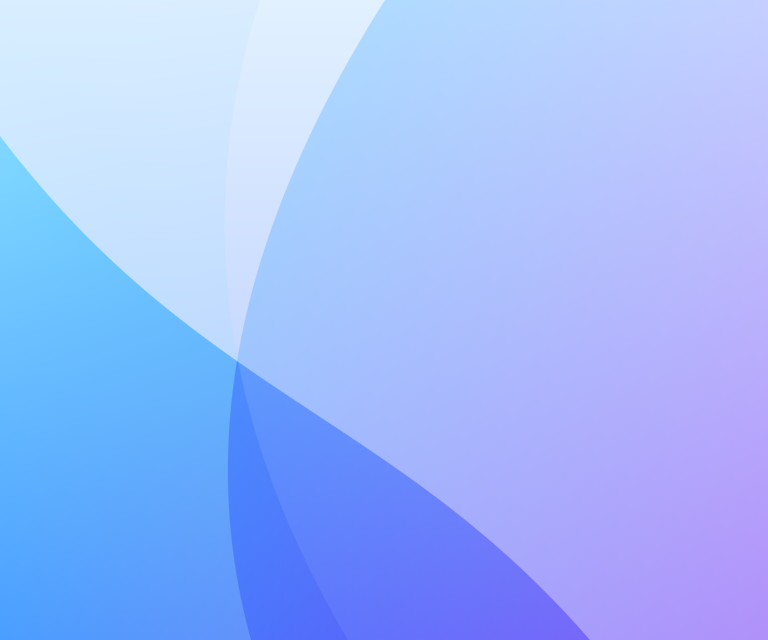
This background is drawn by a WebGL 1 fragment shader. Its source:

```glsl
precision highp float;
// Soft translucent sheets in blue and violet, divided by three sweeping curves
// that meet at one point. Each curve is a cubic in canvas units, and each of
// the five sheets between them is filled with a four-corner colour gradient.

uniform vec2 u_resolution;

// Cubic coefficients, constant term first.
// The wave gives height above the bottom for each x.
const vec4 WAVE = vec4(0.7875, -1.5856, 1.927, -1.559);
// The arcs give x for each depth below the top.
const vec4 OUTER_ARC = vec4(0.5013, -0.5293, 0.304, 0.0509);
const vec4 INNER_ARC = vec4(0.3385, -0.2636, 0.3763, 0.002);
const float EDGE_WIDTH = 1.2; // edge softness in output samples

// Corner colours: top left, top right, bottom left, bottom right.
const vec3 LILAC_TL = vec3(0.61, 0.90, 1.00);
const vec3 LILAC_TR = vec3(0.77, 0.815, 1.00);
const vec3 LILAC_BL = vec3(0.55, 0.75, 1.00);
const vec3 LILAC_BR = vec3(0.69, 0.565, 0.98);

const vec3 CYAN_TL = vec3(0.56, 0.91, 1.00);
const vec3 CYAN_TR = vec3(0.10, 0.82, 1.00);
const vec3 CYAN_BL = vec3(0.29, 0.62, 1.00);
const vec3 CYAN_BR = vec3(0.59, 0.47, 0.95);

const vec3 PALE_TL = vec3(0.85, 0.935, 1.00);
const vec3 PALE_TR = vec3(0.86, 0.92, 1.00);
const vec3 PALE_BL = vec3(0.65, 0.82, 1.00);
const vec3 PALE_BR = vec3(0.67, 0.72, 1.00);

const vec3 SLIVER_TOP = vec3(0.885, 0.945, 1.00);
const vec3 SLIVER_BOTTOM = vec3(0.70, 0.775, 1.00);

const vec3 INDIGO_TOP = vec3(0.31, 0.68, 1.00);
const vec3 INDIGO_BL = vec3(0.19, 0.56, 1.00);
const vec3 INDIGO_BR = vec3(0.52, 0.23, 0.96);

const vec3 AZURE_TOP = vec3(0.42, 0.78, 1.00);
const vec3 AZURE_BL = vec3(0.25, 0.52, 1.00);
const vec3 AZURE_BR = vec3(0.53, 0.37, 0.97);

// Blend of four corner colours; p.y runs downward from the top.
vec3 cornerGradient(vec2 p, vec3 tl, vec3 tr, vec3 bl, vec3 br) {
    return mix(mix(tl, tr, p.x), mix(bl, br, p.x), p.y);
}

// Smooth coverage of the side where value exceeds the cubic at t.
// size holds the output extent along t and along value.
float beyondCurve(float t, float value, vec4 k, vec2 size) {
    float curve = k.x + t * (k.y + t * (k.z + t * k.w));
    float slope = k.y + t * (2.0 * k.z + t * 3.0 * k.w);
    float samples = (value - curve) / length(vec2(slope, 1.0) / size);
    return clamp(0.5 + samples / EDGE_WIDTH, 0.0, 1.0);
}

void main() {
    vec2 uv = gl_FragCoord.xy / u_resolution;
    vec2 p = vec2(uv.x, 1.0 - uv.y);

    // Sides of the three curves
    float aboveWave = beyondCurve(uv.x, uv.y, WAVE, u_resolution);
    float rightOfOuter = beyondCurve(p.y, p.x, OUTER_ARC, u_resolution.yx);
    float rightOfInner = beyondCurve(p.y, p.x, INNER_ARC, u_resolution.yx);

    // Sheet colours
    vec3 lilac = cornerGradient(p, LILAC_TL, LILAC_TR, LILAC_BL, LILAC_BR);
    vec3 cyan = cornerGradient(p, CYAN_TL, CYAN_TR, CYAN_BL, CYAN_BR);
    vec3 pale = cornerGradient(p, PALE_TL, PALE_TR, PALE_BL, PALE_BR);
    vec3 sliver = mix(SLIVER_TOP, SLIVER_BOTTOM, p.y);
    vec3 indigo = cornerGradient(p, INDIGO_TOP, INDIGO_TOP, INDIGO_BL, INDIGO_BR);
    vec3 azure = cornerGradient(p, AZURE_TOP, AZURE_TOP, AZURE_BL, AZURE_BR);

    // Upper and lower halves, joined along the wave
    vec3 upper = mix(mix(pale, sliver, rightOfInner), lilac, rightOfOuter);
    vec3 lower = mix(cyan, mix(indigo, azure, rightOfInner), rightOfOuter);
    gl_FragColor = vec4(mix(lower, upper, aboveWave), 1.0);
}
```
